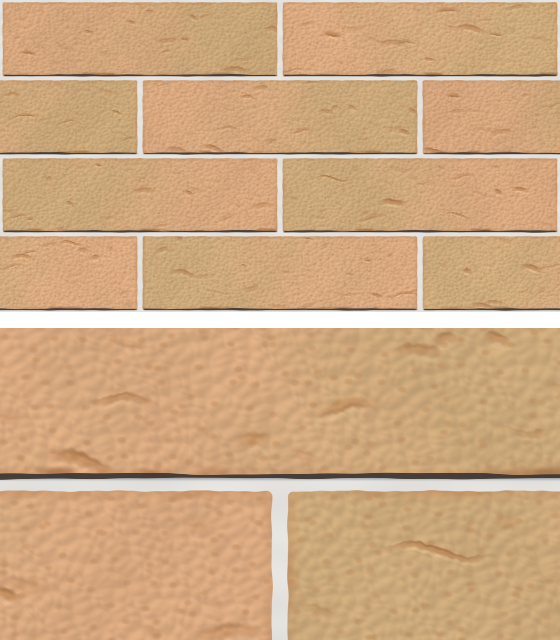
Top: the whole. Bottom: its middle third, enlarged.
A WebGL 1 fragment shader for this texture:

```glsl
precision highp float;
// Tan brick wall in running bond: two bricks across, four courses, pale mortar.
// Each brick has a cellular grain, a warm-to-yellow drift and scattered dents,
// seeded by its wrapped index so that the wall tiles. One unit = one course.
uniform vec2 u_resolution;

float hash(vec2 p) {
  vec3 h = fract(p.xyx * 0.1031);
  h += dot(h, h.yzx + 33.33);
  return fract((h.x + h.y) * h.z);
}

vec2 hash2(vec2 p) {
  return vec2(hash(p), hash(p + vec2(37.2, 91.7)));
}

// Distance to the nearest scattered point
float cellular(vec2 p) {
  vec2 cell = floor(p), f = fract(p);
  float nearest = 1.0;
  for (int y = -1; y <= 1; y++)
    for (int x = -1; x <= 1; x++) {
      vec2 o = vec2(float(x), float(y));
      nearest = min(nearest, length(o + hash2(cell + o) - f));
    }
  return nearest;
}

// Layered sines, roughly -1 to 1
float waves(vec2 p) {
  return 0.5 * sin(p.x + 1.7 * sin(p.y * 0.8))
       + 0.3 * sin(p.x * 2.3 - p.y * 1.9 + 1.0)
       + 0.2 * sin(p.x * 4.7 + p.y * 3.1 + 2.0);
}

// Dents pressed into a brick: x = stain, y = shadowed lip, z = lit lip
vec3 dents(vec2 q, vec2 id) {
  vec3 marks = vec3(0.0);
  for (int i = 0; i < 20; i++) {
    float n = float(i);
    vec2 seed = id * 13.7 + vec2(n * 3.1, n * 7.3);
    vec2 place = hash2(seed), form = hash2(seed + 5.3), kind = hash2(seed + 9.1);
    vec2 center = vec2(0.1 + 3.4 * fract(n * 0.618 + 0.04 * place.x + hash(id + 2.5)),
                       0.05 + 0.9 * place.y);
    vec2 d = q - center;
    float halfLength = mix(0.06, 0.27, form.x * form.x);
    float halfWidth = mix(0.018, 0.045, form.y);
    d.y += d.x * (kind.x - 0.5) * 0.35 + 0.018 * sin(d.x * 16.0 + kind.y * 6.3);
    d.y += 0.007 * waves(q * 38.0 + n);
    vec2 e = d / vec2(halfLength, halfWidth);
    float strength = mix(0.25, 0.95, kind.y * kind.y);
    float body = 1.0 - smoothstep(0.3, 1.05, length(e));
    float lip = body * smoothstep(-0.1, 0.6, e.y * (kind.x > 0.3 ? 1.0 : -1.0));
    float glint = 1.0 - smoothstep(0.2, 1.0, length(vec2(e.x, (e.y + 1.2) * 1.6)));
    marks = max(marks, strength * vec3(body, lip, glint));
  }
  return marks;
}

void main() {
  vec2 uv = gl_FragCoord.xy / u_resolution;
  float px = 4.0 / u_resolution.y;

  // Brick layout: even courses shift by half a brick
  float row = floor(uv.y * 4.0);
  float along = uv.x * 2.0 + 0.5 * (1.0 - mod(row, 2.0));
  vec2 id = vec2(mod(floor(along), 2.0), row) + 1.0;
  vec2 q = vec2(fract(along) * 3.58, fract(uv.y * 4.0));
  vec2 s = q + 20.0 * hash2(id * 4.3);

  // Slightly uneven rounded outline
  vec2 box = abs(q - vec2(1.79, 0.5)) - vec2(1.756, 0.47) + 0.025;
  float outline = length(max(box, 0.0)) + min(max(box.x, box.y), 0.0) - 0.025;
  outline += 0.004 * waves(s * 17.0);
  float brickMask = 1.0 - smoothstep(-0.7 * px, 0.7 * px, outline);

  // Clay: colour drift, mottling, embossed grain and small pits
  float across = q.x / 3.58;
  float drift = row < 2.0 ? 1.0 - across : across;
  drift = smoothstep(0.15, 0.85, drift + 0.16 * waves(s * 2.6));
  vec3 clay = mix(vec3(0.845, 0.657, 0.497), vec3(0.792, 0.657, 0.475), drift);
  clay *= 1.0 + 0.018 * waves(s * 5.0) + 0.03 * (hash(id * 7.7) - 0.5);
  vec2 g = s * vec2(19.0, 23.0) + 0.5 * waves(s * 9.0);
  float relief = cellular(g + vec2(-0.15, 0.2)) - cellular(g - vec2(-0.15, 0.2));
  clay *= 1.0 + 0.11 * relief;
  float pit = 1.0 - smoothstep(0.06, 0.2, cellular(s * vec2(8.0, 11.0)));
  clay = mix(clay, vec3(0.72, 0.51, 0.33), 0.35 * pit);

  // Dents and warm worn rims
  vec3 marks = dents(q, id);
  clay = mix(clay, vec3(0.73, 0.51, 0.32), 0.75 * marks.x);
  clay = mix(clay, vec3(0.52, 0.34, 0.19), 0.6 * marks.y);
  clay += 0.06 * marks.z * (1.0 - marks.x);
  float rim = smoothstep(-0.05, 0.0, outline) * (0.55 + 0.4 * waves(s * 7.0));
  clay = mix(clay, vec3(0.74, 0.51, 0.33), 0.6 * max(rim, 0.0));
  float chip = smoothstep(0.25, 0.7, waves(s * 3.7)) * (1.0 - smoothstep(0.05, 0.085, q.y));
  clay = mix(clay, vec3(0.60, 0.39, 0.23), 0.6 * chip);

  // Mortar, softly greyed just under each brick
  vec2 turn = uv * 6.28318;
  float cloud = sin(turn.x * 9.0 + 2.0 * sin(turn.y * 7.0)) * sin(turn.y * 13.0 + turn.x * 4.0);
  vec3 mortar = vec3(0.895, 0.888, 0.875) + 0.015 * cloud;
  float span = smoothstep(0.03, 0.07, q.x) * (1.0 - smoothstep(3.51, 3.56, q.x));
  float under = smoothstep(0.008, 0.032, q.y) * (1.0 - smoothstep(0.04, 0.06, q.y));
  mortar = mix(mortar, vec3(0.45, 0.48, 0.51), 0.7 * under * span);

  // Broken dark line along the lower edge
  vec3 color = mix(mortar, clay, brickMask);
  float thickness = 0.010 + 0.005 * waves(vec2(s.x * 4.0, id.y));
  float line = abs(q.y - 0.034 - 0.003 * waves(vec2(s.x * 6.0, id.x)));
  float dark = span * (1.0 - smoothstep(thickness - 0.5 * px, thickness + 0.5 * px, line));
  color = mix(color, vec3(0.24, 0.21, 0.19), 0.92 * dark);

  gl_FragColor = vec4(color, 1.0);
}
```
